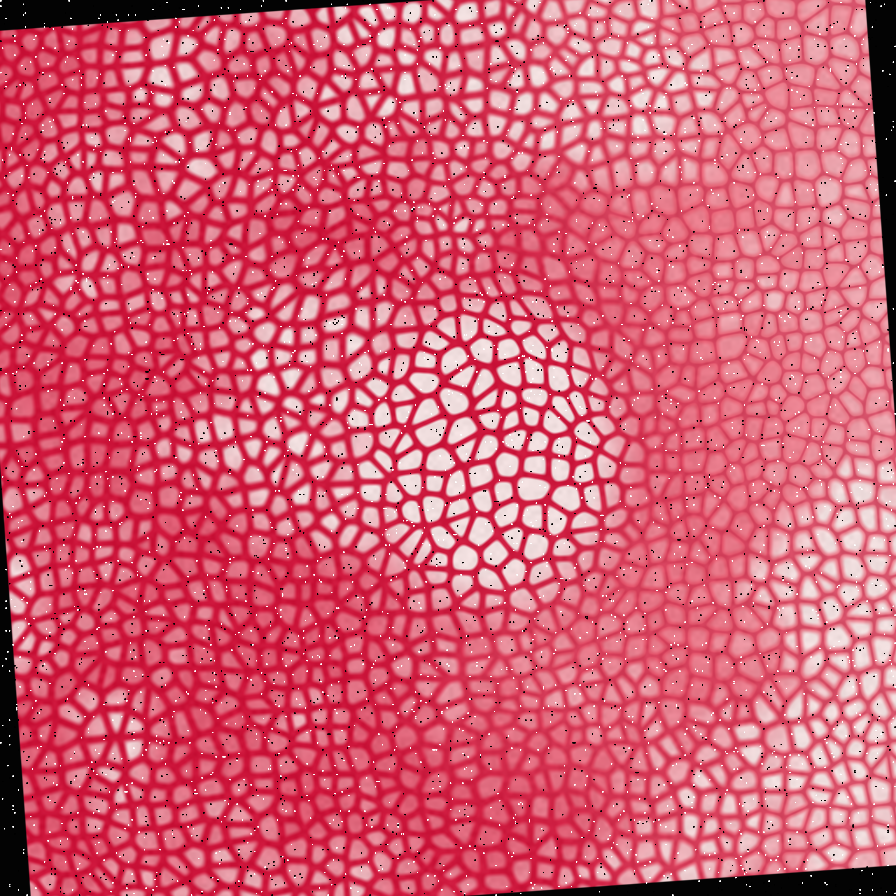
A three.js fragment shader for this texture:

```glsl
varying vec2 vUv;

#define CELLS 40.0
#define JITTER 0.72
#define TILT 0.071
#define SPECK_GRID 512.0
#define SPECK_SHARE 0.012
#define HEART vec2(0.535, 0.495)
#define CRIMSON vec3(0.80, 0.06, 0.21)
#define ROSE vec3(0.91, 0.40, 0.47)
#define PINK vec3(0.92, 0.56, 0.61)
#define PALE vec3(0.94, 0.87, 0.87)
#define BACKDROP vec3(0.01)

vec2 hash2(vec2 p) {
  vec3 q = fract(p.xyx * vec3(0.1031, 0.1030, 0.0973));
  q += dot(q, q.yzx + 33.33);
  return fract((q.xx + q.yz) * q.zy);
}

float noise(vec2 p) {
  vec2 i = floor(p), f = fract(p);
  f = f * f * (3.0 - 2.0 * f);
  float low = mix(hash2(i).x, hash2(i + vec2(1, 0)).x, f.x);
  float high = mix(hash2(i + vec2(0, 1)).x, hash2(i + vec2(1, 1)).x, f.x);
  return mix(low, high, f.y);
}

float fbm(vec2 p) {
  return 0.55 * noise(p) + 0.3 * noise(p * 2.1 + 7.3) + 0.15 * noise(p * 4.3 + 3.1);
}

vec2 seedOffset(vec2 cell) {
  return 0.5 + JITTER * (hash2(cell + 50.0) - 0.5);
}

// Rounded Voronoi: x is the soft distance to the wall, y a random value per cell
vec2 cellField(vec2 p) {
  vec2 home = floor(p), nearest = vec2(0.0), owner = home;
  float best = 9.0;
  for (int j = -1; j <= 1; j++)
  for (int i = -1; i <= 1; i++) {
    vec2 cell = home + vec2(i, j);
    vec2 r = cell + seedOffset(cell) - p;
    float d = dot(r, r);
    if (d < best) { best = d; nearest = r; owner = cell; }
  }
  float sum = 0.0;
  for (int j = -2; j <= 2; j++)
  for (int i = -2; i <= 2; i++) {
    if (i == 0 && j == 0) continue;
    vec2 cell = owner + vec2(i, j);
    vec2 r = cell + seedOffset(cell) - p;
    float wallDist = dot(0.5 * (nearest + r), normalize(r - nearest));
    sum += exp(-15.0 * wallDist);
  }
  return vec2(-log(sum) / 15.0, hash2(owner + 9.0).y);
}

vec3 tissue(vec2 uv) {
  // Larger cells in the heart, gentle warping elsewhere
  vec2 d = uv - HEART;
  vec2 warp = vec2(noise(uv * 7.0), noise(uv * 7.0 + 31.0)) - 0.5;
  vec2 p = HEART + d * (1.0 - 0.15 * exp(-dot(d, d) / 0.03)) + 0.025 * warp;
  vec2 field = cellField(p * CELLS + 20.0);

  // Regional staining
  float region = fbm(uv * 4.5 + 2.7);
  float stain = fbm(uv * 3.5 + 14.0);
  float radius = length(d / vec2(0.9, 1.1)) + 0.08 * (region - 0.5);
  float heart = 1.0 - smoothstep(0.11, 0.21, radius);
  float wash = smoothstep(0.32, 1.0, uv.x + 0.45 * (stain - 0.5)) * (1.0 - 0.75 * heart);
  float margin = smoothstep(0.78, 1.0, uv.x);
  float clarity = 0.95 * smoothstep(0.28, 0.72, region) + 0.35 * margin;
  clarity = clamp(max(clarity + 0.4 * (field.y - 0.5), heart), 0.0, 1.0);

  // Walls, then soft pale lumens
  vec3 ground = mix(CRIMSON, ROSE, wash);
  ground = mix(ground, PINK, 0.5 * margin * wash);
  float wallLine = 1.0 - smoothstep(0.0, 0.09, field.x);
  ground = mix(ground, vec3(0.76, 0.16, 0.29), 0.5 * wallLine * (0.3 + 0.7 * wash));
  float body = smoothstep(mix(0.02, 0.04, heart), mix(0.28, 0.17, heart), field.x);
  vec3 lumen = mix(PINK, PALE, clarity);
  vec3 color = mix(ground, lumen, body * mix(0.6, 1.0, clarity));
  return color + 0.05 * (noise(uv * 190.0) - 0.5);
}

void main() {
  // Tilted sheet on a dark backdrop
  vec2 c = vUv - 0.5;
  float cs = cos(TILT), sn = sin(TILT);
  vec2 sheet = vec2(cs * c.x + sn * c.y, cs * c.y - sn * c.x);
  float outside = max(abs(sheet.x), abs(sheet.y)) - 0.5;
  vec3 color = mix(tissue(sheet + 0.5), BACKDROP, smoothstep(-0.001, 0.001, outside));

  // Salt and pepper specks
  vec2 grid = vUv * SPECK_GRID;
  float chance = hash2(floor(grid) + 3.0).x;
  float dotMask = 1.0 - smoothstep(0.35, 0.65, length(fract(grid) - 0.5));
  color = mix(color, vec3(1.0), dotMask * step(chance, SPECK_SHARE));
  color = mix(color, vec3(0.0), dotMask * step(1.0 - SPECK_SHARE, chance));

  gl_FragColor = vec4(color, 1.0);
}
```
